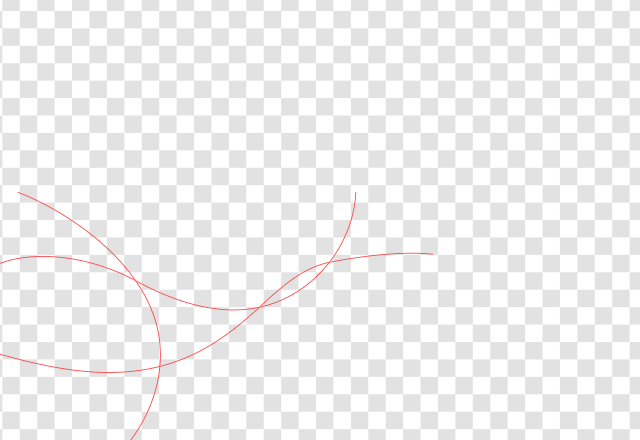
Reproduce this background procedurally as a WebGL 1 fragment shader.

```glsl
precision highp float;
// A light grey and white checkerboard crossed by three thin red curves.
// Each curve is a chain of cubic Beziers, measured as short straight pieces;
// lengths are in canvas heights, with the origin at the lower left.
uniform vec2 u_resolution;

// Signed square wave: +1 on even cells, -1 on odd ones, with softened edges
vec2 softStripes(vec2 cells, float cellPixel) {
  vec2 edgeDistance = abs(mod(cells - 0.5, 2.0) - 1.0) - 0.5;
  return clamp(2.0 * edgeDistance / cellPixel, -1.0, 1.0);
}

float segmentDistance(vec2 p, vec2 a, vec2 b) {
  vec2 ab = b - a;
  float t = clamp(dot(p - a, ab) / dot(ab, ab), 0.0, 1.0);
  return length(p - a - t * ab);
}

vec2 bezierPoint(vec2 a, vec2 b, vec2 c, vec2 d, float t) {
  float s = 1.0 - t;
  return s * s * s * a + 3.0 * s * s * t * b + 3.0 * s * t * t * c + t * t * t * d;
}

float bezierDistance(vec2 p, vec2 a, vec2 b, vec2 c, vec2 d) {
  float nearest = 10.0;
  vec2 previous = a;
  for (int i = 1; i <= 24; i++) {
    vec2 next = bezierPoint(a, b, c, d, float(i) / 24.0);
    nearest = min(nearest, segmentDistance(p, previous, next));
    previous = next;
  }
  return nearest;
}

// Arc falling from the left, then bending back to the bottom edge
float fallingArc(vec2 p) {
  vec2 bulge = vec2(0.3646, 0.1951);
  float upper = bezierDistance(p, vec2(0.042, 0.5625), vec2(0.157, 0.5186), vec2(0.3646, 0.3845), bulge);
  float lower = bezierDistance(p, bulge, vec2(0.3646, 0.1212), vec2(0.337, 0.053), vec2(0.2973, 0.0));
  return min(upper, lower);
}

// Wave with a low crest and a trough, ending in a steep rise
float risingWave(vec2 p) {
  vec2 slope = vec2(0.3125, 0.3598);
  vec2 trough = vec2(0.5322, 0.2955);
  float crest = bezierDistance(p, vec2(0.0, 0.4015), vec2(0.0909, 0.4347), vec2(0.2178, 0.4129), slope);
  float descent = bezierDistance(p, slope, vec2(0.3826, 0.322), vec2(0.4583, 0.2955), trough);
  float rise = bezierDistance(p, trough, vec2(0.6913, 0.2955), vec2(0.803, 0.4318), vec2(0.8087, 0.5625));
  return min(crest, min(descent, rise));
}

// Long S-shaped sweep that levels out on the right
float levelSweep(vec2 p) {
  vec2 base = vec2(0.2462, 0.1534);
  vec2 turn = vec2(0.589, 0.3011);
  vec2 shoulder = vec2(0.7462, 0.4034);
  float entry = bezierDistance(p, vec2(0.0, 0.1951), vec2(0.0852, 0.1705), vec2(0.1705, 0.1534), base);
  float climb = bezierDistance(p, base, vec2(0.4072, 0.1534), vec2(0.5019, 0.2216), turn);
  float bend = bezierDistance(p, turn, vec2(0.6439, 0.3523), vec2(0.6875, 0.3902), shoulder);
  float tail = bezierDistance(p, shoulder, vec2(0.8144, 0.4167), vec2(0.9091, 0.4299), vec2(0.983, 0.4223));
  return min(min(entry, climb), min(bend, tail));
}

void main() {
  float pixel = 1.0 / u_resolution.y;
  vec2 p = gl_FragCoord.xy * pixel;

  // Checkerboard
  float cellSize = 0.0396;
  vec2 stripes = softStripes((p - vec2(0.0054, 0.0247)) / cellSize, pixel / cellSize);
  float grey = 0.5 + 0.5 * stripes.x * stripes.y;
  vec3 color = mix(vec3(1.0), vec3(0.885), grey);

  // Hairline curves
  float lineDistance = min(fallingArc(p), min(risingWave(p), levelSweep(p)));
  float line = clamp((0.00095 - lineDistance) / pixel + 0.5, 0.0, 1.0);
  color = mix(color, vec3(1.0, 0.27, 0.28), line);

  gl_FragColor = vec4(color, 1.0);
}
```
